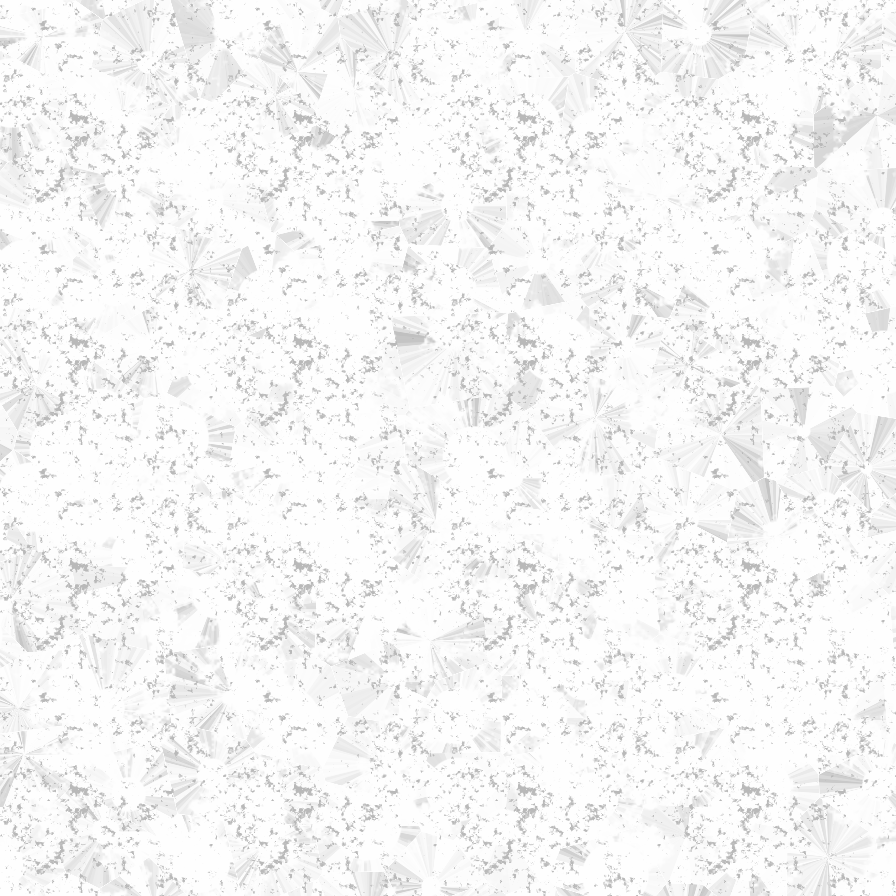
Reproduce this texture procedurally as a Shadertoy shader.

```glsl
// Pale weathered plaster: repeating clusters of grey grain over faint radial shards.

const float TAU = 6.2831853;
const float TILES = 4.0;         // grain repeats across the canvas
const float SHARD_CELLS = 11.0;  // shard fans across the canvas
const vec3 PAPER = vec3(0.995);
const float GRAIN_DEPTH = 0.27;
const float SHARD_DEPTH = 0.25;

float hash(vec2 p) {
    return fract(sin(dot(p, vec2(127.1, 311.7))) * 43758.5453);
}

vec2 hash2(vec2 p) {
    return vec2(hash(p), hash(p + 37.4));
}

// Value noise that wraps after a whole number of cells
float wrapNoise(vec2 p, float period) {
    vec2 i = floor(p), f = fract(p);
    f = f * f * (3.0 - 2.0 * f);
    vec2 a = mod(i, period), b = mod(i + 1.0, period);
    return mix(mix(hash(a), hash(vec2(b.x, a.y)), f.x),
               mix(hash(vec2(a.x, b.y)), hash(b), f.x), f.y);
}

float wrapFbm(vec2 tile, float cells) {
    float sum = 0.0, weight = 0.42;
    for (int k = 0; k < 3; k++) {
        sum += weight * wrapNoise(tile * cells, cells);
        cells *= 2.0;
        weight *= 0.77;
    }
    return sum / 0.99;
}

// Soft oval cluster, repeated in every tile
float cluster(vec2 tile, vec2 centre, vec2 radius) {
    vec2 d = (fract(tile - centre + 0.5) - 0.5) / radius;
    return exp(-dot(d, d));
}

// Fine specks, dense in the clusters and sparse between them
float grain(vec2 uv) {
    vec2 tile = uv * TILES;
    vec2 warp = vec2(wrapFbm(tile, 5.0), wrapFbm(tile + 0.37, 5.0)) - 0.5;
    vec2 bent = tile + 0.35 * warp;
    float density = cluster(bent, vec2(0.77, 0.90), vec2(0.10, 0.16))
                  + 0.9 * cluster(bent, vec2(0.34, 0.33), vec2(0.14, 0.17))
                  + 0.6 * cluster(bent, vec2(0.04, 0.66), vec2(0.13, 0.09));
    float patches = smoothstep(0.36, 0.62, wrapFbm(tile + 0.15, 6.0));
    float clumps = wrapFbm(tile + 0.1 * warp, 15.0) - 0.5;
    float threshold = 0.67 - 0.12 * patches - 0.14 * min(density, 1.0) - 0.28 * clumps;
    float specks = wrapFbm(tile + 0.03 * warp, 47.0);
    return smoothstep(threshold, threshold + 0.24, specks);
}

// Flat random tones around a circle, with edges softened by blur
float sectors(float turn, float count, float seed, float blur) {
    float a = turn * count, i = floor(a);
    float here = hash(vec2(i, seed));
    float next = hash(vec2(mod(i + 1.0, count), seed));
    float width = clamp(blur * count, 0.001, 1.0);
    return mix(here, next, smoothstep(1.0 - width, 1.0, fract(a)));
}

// Fans of stripes, each clipped to its Voronoi cell
float shards(vec2 uv, float pixel) {
    vec2 p = uv * SHARD_CELLS, base = floor(p);
    vec2 nearest = vec2(9.0), second = vec2(9.0), id = base;
    for (int y = -1; y <= 1; y++) {
        for (int x = -1; x <= 1; x++) {
            vec2 cell = base + vec2(x, y);
            vec2 d = cell + 0.1 + 0.8 * hash2(cell) - p;
            if (dot(d, d) < dot(nearest, nearest)) {
                second = nearest;
                nearest = d;
                id = cell;
            } else if (dot(d, d) < dot(second, second)) {
                second = d;
            }
        }
    }
    float soft = pixel * SHARD_CELLS;
    float border = dot(0.5 * (nearest + second), normalize(second - nearest));
    float radius = length(nearest);
    float turn = atan(nearest.y, nearest.x) / TAU + 0.5;
    float blur = soft / (TAU * max(radius, 0.01));

    float seed = 1.0 + 90.0 * hash(id + 5.3);
    float wide = sectors(turn, 13.0, seed, blur);
    float thin = sectors(turn, 97.0, seed + 3.7, blur);
    float tone = pow(wide, 2.8) * mix(thin, 0.6, 0.8 * step(0.8, hash(id + 8.1)));

    // Some fans reach their centre, others surround a bare disc
    float bare = 0.45 * hash(id + 2.9) * step(0.3, hash(id + 6.6));
    float disc = smoothstep(bare - soft, bare + soft, radius);
    return tone * disc * smoothstep(0.0, 0.6 * soft, border);
}

// Ragged openings that reveal the shards, wider along the canvas rim
float openings(vec2 uv) {
    vec2 rim = min(uv, 1.0 - uv);
    float edge = 1.0 - smoothstep(0.0, 0.07, min(rim.x, rim.y));
    float shape = 0.7 * wrapFbm(uv, 11.0) + 0.3 * wrapFbm(uv, 80.0);
    return smoothstep(0.46, 0.56, shape + 0.2 * edge);
}

void mainImage(out vec4 fragColor, in vec2 fragCoord) {
    float pixel = 1.0 / iResolution.y;
    vec2 uv = fragCoord / iResolution.xy;
    float shade = SHARD_DEPTH * shards(uv, pixel) * openings(uv);
    shade = max(shade, GRAIN_DEPTH * grain(uv));
    fragColor = vec4(PAPER - shade, 1.0);
}
```
